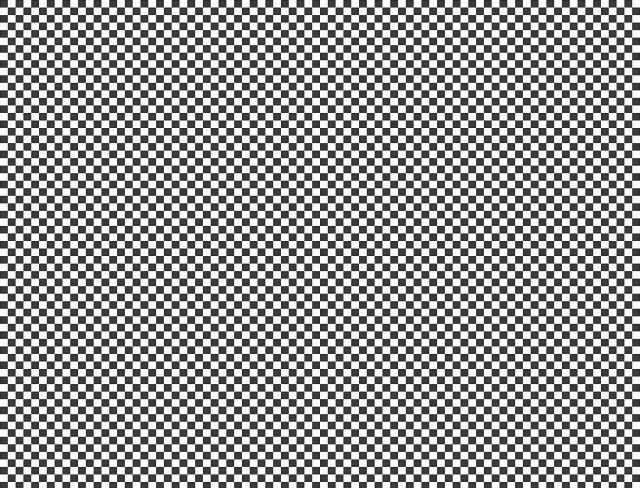
Give the GLSL for this pattern, as a Shadertoy shader.

```glsl
// Fine checkerboard of charcoal and white cells with slightly darker rims.
const vec2 REPEATS = vec2(41.0, 32.4);        // dark-light pairs across and down
const vec3 LIGHT = vec3(0.985);
const vec3 CHARCOAL = vec3(0.24, 0.23, 0.23);
const vec3 RIM = vec3(0.18);
const float RIM_WIDTH = 0.18;                 // fraction of a cell
const float RIM_SOFTNESS = 0.06;

// Integral of a square wave that is +1 on even cells and -1 on odd cells.
vec2 squareIntegral(vec2 p) {
    return 1.0 - abs(mod(p, 2.0) - 1.0);
}

// Checker sign averaged over one output sample: +1 dark, -1 light.
float smoothChecker(vec2 p, vec2 footprint) {
    vec2 halfSpan = 0.5 * footprint;
    vec2 wave = (squareIntegral(p + halfSpan) - squareIntegral(p - halfSpan)) / footprint;
    return wave.x * wave.y;
}

void mainImage(out vec4 fragColor, in vec2 fragCoord) {
    // Cell coordinates, counted from the upper left corner.
    vec2 uv = fragCoord / iResolution.xy;
    vec2 cells = 2.0 * REPEATS;
    vec2 p = vec2(uv.x, 1.0 - uv.y) * cells;
    vec2 footprint = cells / iResolution.xy;

    // Charcoal deepens close to the cell border.
    vec2 toEdge = 0.5 - abs(fract(p) - 0.5);
    float core = smoothstep(RIM_WIDTH - RIM_SOFTNESS, RIM_WIDTH + RIM_SOFTNESS,
                            min(toEdge.x, toEdge.y));
    vec3 dark = mix(RIM, CHARCOAL, core);

    float coverage = 0.5 + 0.5 * smoothChecker(p, footprint);
    fragColor = vec4(mix(LIGHT, dark, coverage), 1.0);
}
```
